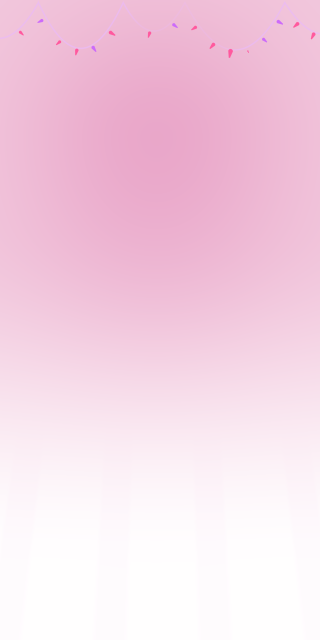
A Shadertoy shader for this background:

```glsl
// Draws a soft pink glow fading to white, under a sagging garland of small lights.

float hash(float n) {
    return fract(sin(n * 12.9898) * 43758.5453);
}

// Garland height below the top edge (x) and its slope (y)
vec2 garland(float x) {
    vec3 span = vec3(-0.13, 0.12, 0.112); // left, right, sag
    if (x > 0.12) span = vec3(0.12, 0.385, 0.143);
    if (x > 0.385) span = vec3(0.385, 0.578, 0.089);
    if (x > 0.578) span = vec3(0.578, 0.89, 0.148);
    if (x > 0.89) span = vec3(0.89, 1.14, 0.099);
    float halfSpan = 0.5 * (span.y - span.x);
    float t = (x - span.x) / halfSpan - 1.0;
    return vec2(0.008 + span.z * (1.0 - t * t), -2.0 * span.z * t / halfSpan);
}

// Tapered capsule, wide at its upper end
float bulbDistance(vec2 q, float size) {
    q /= size;
    float h = clamp(0.5 + q.y / 0.014, 0.0, 1.0);
    return size * (length(q - vec2(0.0, mix(-0.007, 0.007, h))) - mix(0.0055, 0.002, h));
}

vec3 background(vec2 p) {
    // Vertical fade from blush to white
    vec3 color = mix(vec3(0.95, 0.79, 0.87), vec3(1.0, 0.995, 0.998),
                     smoothstep(0.70, 1.77, p.y));

    // Oval glow, longer below its centre
    vec2 g = p - vec2(0.49, 0.43);
    g /= vec2(0.44, g.y < 0.0 ? 0.42 : 0.54);
    color = mix(color, vec3(0.915, 0.655, 0.79), exp(-dot(g, g)));

    // Faint rays spreading toward the bottom
    float u = (p.x - 0.508) / (0.284 + 0.085 * (p.y - 1.46));
    float ray = 1.0 - smoothstep(0.13, 0.18, abs(fract(u) - 0.5));
    return color - vec3(0.002, 0.012, 0.004) * ray * smoothstep(1.3, 1.6, p.y);
}

void mainImage(out vec4 fragColor, in vec2 fragCoord) {
    // Canvas widths, measured down from the top edge
    vec2 p = vec2(fragCoord.x, iResolution.y - fragCoord.y) / iResolution.x;
    float blur = 0.7 / iResolution.x;
    vec3 color = background(p);

    // Wire, paler in the middle
    vec2 wire = garland(p.x);
    float wireDistance = abs(p.y - wire.x) / sqrt(1.0 + wire.y * wire.y) - 0.0022;
    float middle = smoothstep(0.38, 0.45, p.x) * (1.0 - smoothstep(0.68, 0.78, p.x));
    color = mix(color, vec3(0.92, 0.73, 0.96),
                (0.8 - 0.5 * middle) * (1.0 - smoothstep(-blur, blur, wireDistance)));

    // Lights hanging at right angles to the wire
    for (int i = 0; i < 17; i++) {
        if (i == 6) continue; // gap beside the second peak
        float k = float(i);
        float shift = smoothstep(7.0, 8.0, k) * (1.0 - smoothstep(12.0, 16.0, k));
        float x = 0.068 + 0.0568 * k + 0.026 * shift;
        vec2 hook = garland(x);
        vec2 down = normalize(vec2(-hook.y, 1.0));
        vec2 d = p - vec2(x, hook.x + 0.0143 + 0.008 * hook.y * hook.y);
        vec2 q = vec2(dot(d, vec2(down.y, -down.x)), dot(d, down));

        float size = i == 12 ? 0.35 : i == 11 ? 1.3 : 0.85 + 0.25 * hash(k);
        bool violet = i == 1 || i == 4 || i == 8 || i == 13 || i == 14;
        vec3 tint = violet ? vec3(0.80, 0.42, 0.98) : vec3(1.0, 0.35, 0.62);
        color = mix(color, tint, 1.0 - smoothstep(-blur, blur, bulbDistance(q, size)));
    }

    fragColor = vec4(color, 1.0);
}
```
